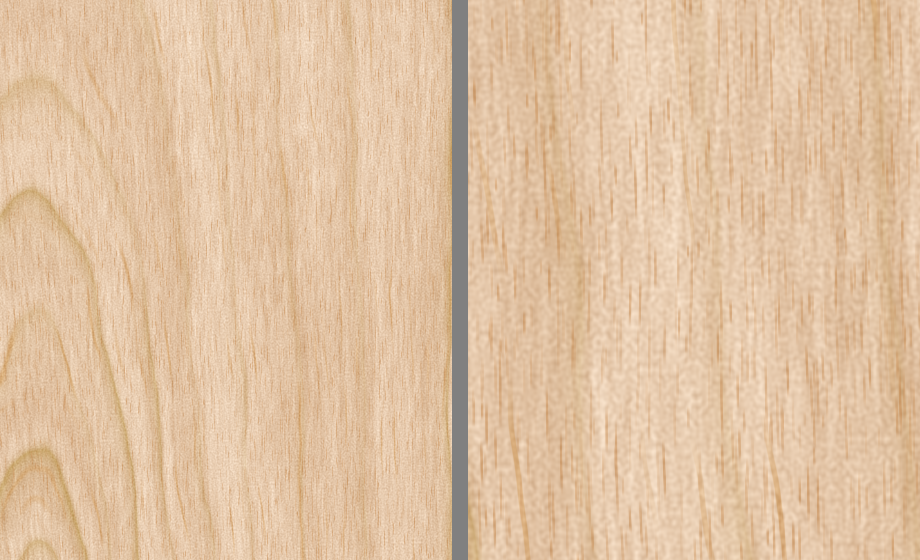
Left, the full canvas; right, a detail of the centre.
This texture is drawn by a WebGL 2 fragment shader. Its source:

```glsl
#version 300 es
precision highp float;

uniform vec2 u_resolution;
out vec4 fragColor;

const vec3 PALE_WOOD = vec3(0.930, 0.830, 0.728);
const vec3 WARM_WOOD = vec3(0.868, 0.738, 0.610);
const vec3 TAN_SHADE = vec3(0.820, 0.685, 0.530);
const vec3 OLIVE_LINE = vec3(0.770, 0.625, 0.370);
const vec3 PORE_COLOR = vec3(0.810, 0.600, 0.395);
const vec3 HAIR_COLOR = vec3(0.825, 0.620, 0.375);

const float ARCH_AXIS = 0.08;     // x of the cathedral figure
const float ARCH_RISE = 0.25;     // how fast arches climb
const float ARCH_FADE = 3.8;      // how fast grain straightens to the right
const float RING_COUNT = 12.5;
const float RING_SPREAD = 2.2;    // rings widen to the right
const float LINE_WIDTH = 0.0050;
const float SHADE_WIDTH = 0.022;
const float EDGE_WIDTH = 0.0018;
const int PORE_LAYERS = 4;
const float PORE_SPACING = 0.0060;
const float PORE_LENGTH = 0.040;
const float PORE_HALF_WIDTH = 0.0007;
const float PORE_OPACITY = 0.66;
const float HAIR_HALF_WIDTH = 0.0011;
const float FIBRE_CONTRAST = 0.085;
const float SPECKLE_CONTRAST = 0.105;

vec2 hash2(vec2 p) {
    vec3 q = fract(p.xyx * vec3(0.1031, 0.1030, 0.0973));
    q += dot(q, q.yzx + 33.33);
    return fract((q.xx + q.yz) * q.zy);
}

// Gradient noise, roughly -0.7 to 0.7
float noise(vec2 p) {
    vec2 i = floor(p), f = p - i;
    vec2 s = f * f * f * (f * (f * 6.0 - 15.0) + 10.0);
    vec2 e = vec2(0.0, 1.0);
    float a = dot(hash2(i) * 2.0 - 1.0, f);
    float b = dot(hash2(i + e.yx) * 2.0 - 1.0, f - e.yx);
    float c = dot(hash2(i + e.xy) * 2.0 - 1.0, f - e.xy);
    float d = dot(hash2(i + e.yy) * 2.0 - 1.0, f - e.yy);
    return mix(mix(a, b, s.x), mix(c, d, s.x), s.y);
}

// Contours are nested arches on the left and near-vertical lines on the right
float grainField(vec2 p) {
    float dx = p.x - ARCH_AXIS;
    dx *= dx < 0.0 ? 0.65 : 1.0;
    float h = sqrt(dx * dx + 0.0008);
    float warp = 0.026 * noise(p * vec2(4.0, 2.6) + 7.3)
               + 0.014 * noise(p * vec2(10.0, 6.0) + 21.7)
               + 0.003 * noise(p * vec2(30.0, 22.0) + 3.1);
    return h + ARCH_RISE * p.y * exp(-ARCH_FADE * h) + warp;
}

// Ring boundaries vary in weight from one to the next and along their length
float ringStrength(float id, float y) {
    float weight = mix(0.3, 1.1, hash2(vec2(id, 5.0)).x);
    return weight * clamp(0.85 + 1.1 * noise(vec2(id * 3.7, y * 5.0)), 0.15, 1.3);
}

// x: thin dark line, y: broad shade on the inner side of each ring
vec2 growthRings(float field, float y) {
    float density = RING_COUNT * RING_SPREAD * exp(-RING_SPREAD * field);
    float r = RING_COUNT * (1.0 - exp(-RING_SPREAD * field));
    float id = floor(r);
    float outer = (id + 1.0 - r) / density;
    float inner = (r - id) / density;
    vec2 strength = vec2(ringStrength(id + 1.0, y), ringStrength(id, y));
    vec2 line = strength * exp(-vec2(outer / LINE_WIDTH, inner / EDGE_WIDTH));
    vec2 shade = strength * exp(-vec2(outer / SHADE_WIDTH, inner / (2.0 * EDGE_WIDTH)));
    return vec2(max(line.x, line.y), max(shade.x, shade.y));
}

// Short tapered dashes scattered in jittered columns
float pores(vec2 p, float pixel, float density) {
    float cover = 0.0;
    for (int k = 0; k < PORE_LAYERS; k++) {
        float layer = float(k);
        float size = 0.8 + 0.3 * layer;
        float u = p.x / (PORE_SPACING * size) + layer * 0.37;
        float column = floor(u);
        float v = p.y / (PORE_LENGTH * size) + 9.0 * hash2(vec2(column, layer + 40.0)).x;
        vec2 cell = vec2(column + 191.0 * layer, floor(v));
        vec2 rnd = hash2(cell + 3.0), shape = hash2(cell + 77.0);
        float across = abs(fract(u) - mix(0.25, 0.75, rnd.x)) * PORE_SPACING * size;
        float along = abs(fract(v) - 0.5) / mix(0.15, 0.5, shape.x);
        float body = 1.0 - smoothstep(PORE_HALF_WIDTH - 0.5 * pixel, PORE_HALF_WIDTH + 0.5 * pixel, across);
        float taper = 1.0 - smoothstep(0.3, 1.0, along);
        float present = smoothstep(1.0 - density, 1.2 - density, rnd.y);
        cover = max(cover, body * taper * present * mix(0.25, 1.0, shape.y));
    }
    return cover;
}

// Long broken threads that follow the rings
float hairlines(float field, vec2 p, float pixel) {
    float u = field * 34.0 + 0.5 * noise(vec2(field * 9.0, p.y * 2.0));
    float column = floor(u);
    float across = abs(fract(u) - mix(0.2, 0.8, hash2(vec2(column, 61.0)).x)) / 34.0;
    float body = 1.0 - smoothstep(HAIR_HALF_WIDTH - 0.5 * pixel, HAIR_HALF_WIDTH + pixel, across);
    return body * smoothstep(-0.02, 0.35, noise(vec2(column * 5.3, p.y * 7.0)));
}

void main() {
    float pixel = 1.0 / u_resolution.y;
    vec2 p = gl_FragCoord.xy * pixel;
    float field = grainField(p);
    vec2 ring = growthRings(field, p.y);

    // Broad tone bands along the grain
    float band = 0.40 + 0.80 * noise(vec2(field * 13.0, p.y * 1.3))
               + 0.60 * noise(vec2(field * 50.0 + 11.0, p.y * 2.2));
    vec3 color = mix(PALE_WOOD, WARM_WOOD, clamp(band, 0.0, 1.1));
    color = mix(color, TAN_SHADE, 0.55 * clamp(ring.y, 0.0, 1.0));
    color = mix(color, OLIVE_LINE, 0.75 * clamp(ring.x, 0.0, 1.0));

    // Fibres and pores run almost upright, bending slightly with the grain
    vec2 strand = vec2(mix(p.x, field, 0.2), p.y);
    float fibre = noise(strand * vec2(230.0, 20.0)) + 0.6 * noise(strand * vec2(95.0, 6.0) + 31.0);
    float poreDensity = 0.38 + 0.28 * clamp(band, 0.0, 1.0);
    color = mix(color, HAIR_COLOR, 0.60 * hairlines(field, p, pixel));
    color = mix(color, PORE_COLOR, PORE_OPACITY * pores(strand, pixel, poreDensity));
    color += FIBRE_CONTRAST * fibre * vec3(0.65, 0.95, 1.2);

    // Fine surface speckle
    color += SPECKLE_CONTRAST * noise(p * vec2(310.0, 270.0)) * vec3(0.8, 1.0, 1.15);
    fragColor = vec4(clamp(color, 0.0, 1.0), 1.0);
}
```
